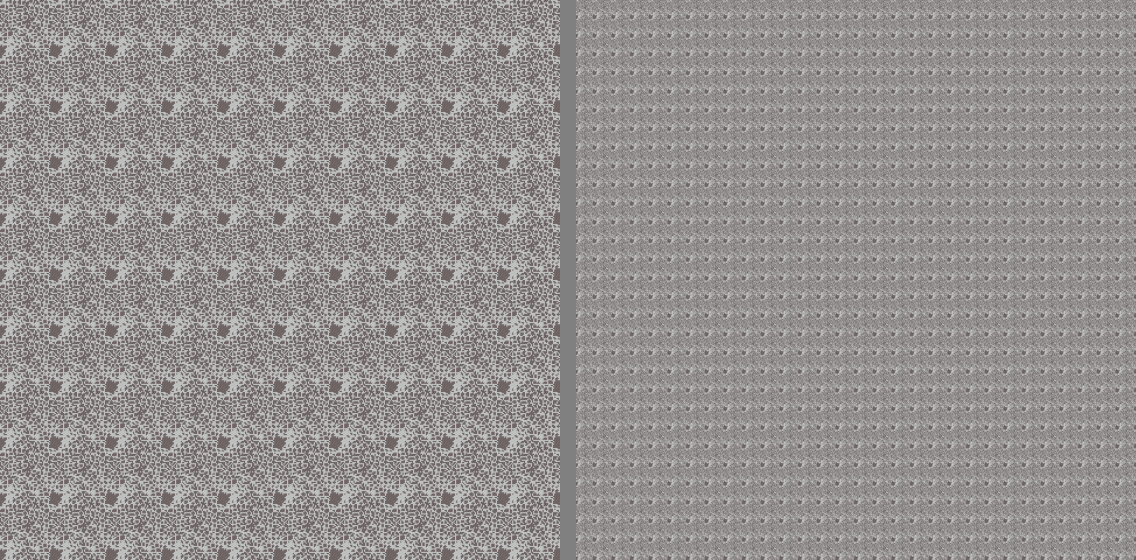
Left: one tile. Right: repeated 3 by 3.
Write a three.js fragment shader that draws this texture.

```glsl
// Two-tone speckled ground: ragged pale veins enclose small dark islands.
// A tile of square cells repeats ten times each way; wrapped Voronoi borders
// make the veins, and wrapped noise and soft patches vary their width.

#define TILES 10.0
#define CELLS 48.0
#define SITES 14.0
#define CLUMPS 6.0
#define VEIN_WIDTH 0.24
#define CLUMP_AMOUNT 0.22
#define RAGGEDNESS 0.16
#define DARK_COLOR vec3(0.437, 0.398, 0.398)
#define LIGHT_COLOR vec3(0.742, 0.752, 0.750)

varying vec2 vUv;

float hash(vec2 p) {
  return fract(sin(dot(p, vec2(127.1, 311.7))) * 43758.5453);
}

// Value noise that wraps on the tile
float clumpNoise(vec2 tile) {
  vec2 p = tile * CLUMPS;
  vec2 i = floor(p);
  vec2 f = fract(p);
  f = f * f * (3.0 - 2.0 * f);
  vec2 a = mod(i, CLUMPS) + 71.0;
  vec2 b = mod(i + 1.0, CLUMPS) + 71.0;
  return mix(mix(hash(a), hash(vec2(b.x, a.y)), f.x),
             mix(hash(vec2(a.x, b.y)), hash(b), f.x), f.y);
}

// Soft ellipse that wraps on the tile
float patchMask(vec2 tile, vec2 center, vec2 radius) {
  vec2 d = abs(fract(tile - center + 0.5) - 0.5) / radius;
  return 1.0 - smoothstep(0.55, 1.0, length(d));
}

// Gap between the two nearest sites: zero on a Voronoi border
float borderGap(vec2 tile) {
  vec2 p = tile * SITES;
  vec2 base = floor(p);
  float nearest = 9.0;
  float second = 9.0;
  for (int y = -2; y <= 2; y++) {
    for (int x = -2; x <= 2; x++) {
      vec2 site = base + vec2(float(x), float(y));
      vec2 id = mod(site, SITES);
      vec2 jitter = vec2(hash(id + 3.0), hash(id + 37.0));
      float d = length(site + jitter - p);
      second = min(second, max(nearest, d));
      nearest = min(nearest, d);
    }
  }
  return second - nearest;
}

// 1 for a pale cell, 0 for a dark one
float paleCell(vec2 cell) {
  cell = mod(cell, CELLS);
  vec2 tile = (cell + 0.5) / CELLS;
  float width = VEIN_WIDTH;
  width += CLUMP_AMOUNT * (clumpNoise(tile) - 0.5);
  width += RAGGEDNESS * (hash(cell + 113.0) - 0.5);
  width += 0.04 * cos(6.2831853 * (tile.y - 0.34));

  // Pale clusters and dark blotches
  width += 0.16 * patchMask(tile, vec2(0.29, 0.24), vec2(0.13, 0.10));
  width += 0.22 * patchMask(tile, vec2(0.64, 0.62), vec2(0.09, 0.05));
  width -= 0.90 * patchMask(tile, vec2(0.98, 0.09), vec2(0.11, 0.13));
  width -= 0.25 * patchMask(tile, vec2(0.50, 0.57), vec2(0.09, 0.07));
  return step(borderGap(tile), width);
}

void main() {
  vec2 p = vUv * TILES * CELLS;

  // Box filter over the cells under one sample
  vec2 span = clamp(fwidth(p), 0.001, 1.0);
  vec2 low = floor(p - 0.5 * span);
  vec2 high = floor(p + 0.5 * span);
  vec2 share = clamp((p + 0.5 * span - high) / span, 0.0, 1.0);
  float bottom = mix(paleCell(low), paleCell(vec2(high.x, low.y)), share.x);
  float top = mix(paleCell(vec2(low.x, high.y)), paleCell(high), share.x);

  gl_FragColor = vec4(mix(DARK_COLOR, LIGHT_COLOR, mix(bottom, top, share.y)), 1.0);
}
```
